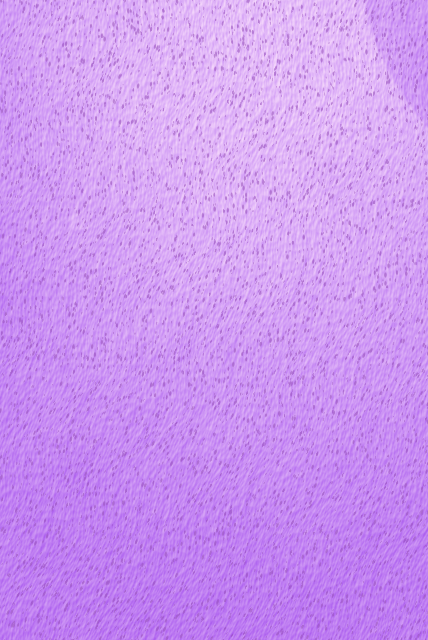
Write a Shadertoy shader that draws this texture.

```glsl
const vec3 DEEP_VIOLET = vec3(0.725, 0.455, 0.945);
const vec3 PALE_LILAC = vec3(0.905, 0.755, 0.975);
const vec3 PIT_MAUVE = vec3(0.59, 0.31, 0.73);

vec2 hash2(vec2 cell) {
    vec2 k = vec2(dot(cell, vec2(127.1, 311.7)), dot(cell, vec2(269.5, 183.3)));
    return fract(sin(k) * 43758.5);
}

// Cellular noise: distance to the nearest seed, and that seed's random id
vec2 cellular(vec2 q) {
    vec2 base = floor(q);
    vec2 nearest = vec2(9.0, 0.0);
    for (int j = -1; j <= 1; j++) {
        for (int i = -1; i <= 1; i++) {
            vec2 cell = base + vec2(i, j);
            vec2 seed = hash2(cell);
            float d = length(cell + seed - q);
            if (d < nearest.x) nearest = vec2(d, fract(seed.x * 17.0 + seed.y * 31.0));
        }
    }
    return nearest;
}

// Side-lit slope of the cellular height field
float relief(vec2 q, vec2 lightStep) {
    return cellular(q + lightStep).x - cellular(q - lightStep).x;
}

// Sparse round dents of random size, stretched by the caller's scale
float pits(vec2 q, float share) {
    vec2 c = cellular(q);
    float present = step(1.0 - share, c.y);
    float radius = mix(0.28, 0.48, fract(c.y * 57.0));
    return present * (1.0 - smoothstep(radius * 0.35, radius, c.x));
}

// Shear the grain: leaning at the bottom, nearly upright at the top
vec2 combNap(vec2 p) {
    float lean = 0.34 * p.y - 0.13 * p.y * p.y;
    float wave = 0.004 * sin(23.0 * p.y + 9.0 * p.x) + 0.002 * sin(51.0 * p.y - 27.0 * p.x);
    return vec2(p.x - lean + wave, p.y);
}

float blotches(vec2 p) {
    float a = sin(13.0 * p.x + 3.0 * sin(7.0 * p.y));
    float b = sin(19.0 * p.y - 8.0 * p.x + 2.0 * sin(15.0 * p.x));
    float c = sin(41.0 * p.x + 17.0 * p.y + 2.0 * sin(29.0 * p.y));
    return (a + b + 0.6 * c) / 2.6;
}

// Broad glow, strongest above the centre and fading to the sides
float glow(vec2 uv) {
    float rise = smoothstep(-0.1, 0.92, uv.y);
    float side = (uv.x - 0.62) / 0.62;
    return 0.06 + 0.86 * rise - 0.42 * side * side * smoothstep(0.0, 0.75, uv.y);
}

// Shaded corner behind a curved crease
float cornerShade(vec2 p, float width) {
    float drop = 1.0 - p.y;
    float crease = width - 0.102 + 0.16 * drop + 1.7 * drop * drop;
    return smoothstep(-0.002, 0.006, p.x - crease);
}

float softSpot(vec2 p, vec2 centre, float radius) {
    return 1.0 - smoothstep(0.5 * radius, radius, length(p - centre));
}

void mainImage(out vec4 fragColor, in vec2 fragCoord) {
    vec2 uv = fragCoord / iResolution.xy;
    vec2 p = fragCoord / iResolution.y;
    vec2 nap = combNap(p);

    // Large light and shade
    float tone = glow(uv) + 0.035 * blotches(p);
    tone -= 0.30 * cornerShade(p, iResolution.x / iResolution.y);
    tone += 0.13 * softSpot(p, vec2(0.12, 0.655), 0.018);
    tone += 0.06 * softSpot(p, vec2(0.293, 0.418), 0.018);

    // Fine nap, coarser tufts and long faint fibres
    tone += 0.42 * relief(nap * vec2(235.0, 95.0), vec2(0.25, -0.14));
    tone += 0.24 * relief(nap * vec2(120.0, 46.0) + 7.3, vec2(0.22, -0.12));
    tone += 0.15 * (0.45 - cellular(nap * vec2(95.0, 11.0) + 3.1).x);

    // Dark dents along the nap
    float dents = max(pits(nap * vec2(175.0, 82.0) + 19.0, 0.24),
                      0.7 * pits(nap * vec2(250.0, 120.0) + 41.0, 0.20));

    vec3 color = mix(DEEP_VIOLET, PALE_LILAC, clamp(tone, -0.3, 1.25));
    color = mix(color, mix(PIT_MAUVE, color, 0.25), 0.75 * dents);
    fragColor = vec4(clamp(color, 0.0, 1.0), 1.0);
}
```
